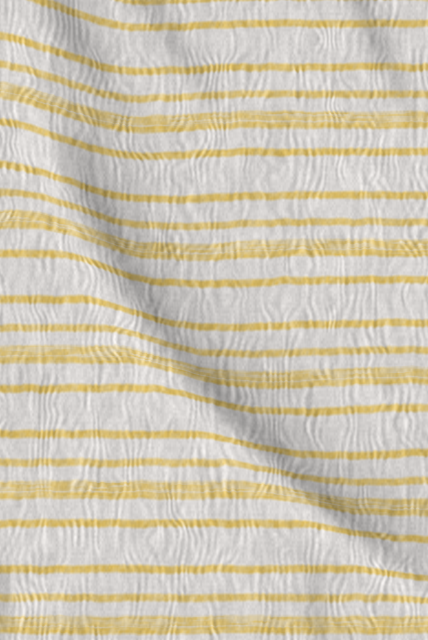
Give the GLSL for this texture, as a WebGL 2 fragment shader.

```glsl
#version 300 es
precision highp float;
// Crinkled white cotton with yellow stripes in groups of four (two thin, one
// double, one thin). A diagonal fold bends the stripes and casts a shadow;
// swaying upright waves and stretched value noise make the puckers and grain.
uniform vec2 u_resolution;
out vec4 fragColor;

const vec3 WHITE = vec3(0.836, 0.825, 0.817);
const vec3 YELLOW = vec3(0.835, 0.715, 0.375);
const vec3 SHADE_TINT = vec3(0.99, 1.0, 1.01);
const float PERIOD = 0.211;      // height of one stripe group
const float FIRST_STRIPE = 0.0456;
const float TAU = 6.28318;

float hash(vec2 p) {
  return fract(sin(dot(p, vec2(127.1, 311.7))) * 43758.5453);
}

float noise(vec2 p) {
  vec2 i = floor(p), f = fract(p);
  f = f * f * (3.0 - 2.0 * f);
  return mix(mix(hash(i), hash(i + vec2(1, 0)), f.x),
             mix(hash(i + vec2(0, 1)), hash(i + vec2(1, 1)), f.x), f.y);
}

float bell(float x, float width) {
  return exp(-x * x / (width * width));
}

// Horizontal distance from the curved fold, positive on its right
float foldDistance(vec2 p) {
  float v = p.y - 0.13;
  return p.x - (0.078 + 0.063 * v + 0.853 * v * v);
}

// How far the cloth sinks on the right of the fold
float foldDrop(float d, float v) {
  float w = mix(0.15, 0.07, smoothstep(0.05, 0.45, v));
  return (0.065 - 0.055 * v) * smoothstep(-w, w, d)
       + 0.007 * bell(d - 0.14, 0.11);
}

// One set of wavy upright ridges that come and go
float ridges(vec2 p, float count, float seed) {
  vec2 q = p + seed;
  float sway = 2.2 * noise(q * vec2(22.0, 19.0)) + 0.7 * noise(q * vec2(50.0, 46.0));
  float wave = sin(TAU * (p.x * count + sway));
  return wave * smoothstep(0.2, 0.85, noise(q * vec2(60.0, 24.0)));
}

// Puckers of two sizes with irregular hollows, about -1 to 1
float crinkle(vec2 p) {
  float hollows = noise(vec2(p.x * 130.0 + 3.0 * noise(p * 26.0), p.y * 30.0)) - 0.5;
  return 0.6 * ridges(p, 88.0, 3.0) + 0.4 * ridges(p, 61.0, 7.0) + 0.8 * hollows;
}

float band(float t, float center, float halfWidth, float soft) {
  return 1.0 - smoothstep(halfWidth - soft, halfWidth + soft, abs(t - center));
}

// Yellow coverage; s runs down the cloth
float stripes(float x, float s, float soft) {
  float t = fract((s - FIRST_STRIPE) / PERIOD + 0.1) - 0.1;
  float thin = band(t, 0.0, 0.028, soft) + band(t, 0.66, 0.028, soft)
             + 0.9 * band(t, 0.21, 0.027, soft);
  float streak = smoothstep(0.2, 0.75, noise(vec2(x * 32.0, s * 290.0)));
  float pale = band(t, 0.385, 0.04, soft) * mix(0.5, 0.85, streak);
  float strong = band(t, 0.45, 0.027, soft) * mix(0.8, 1.0, streak);
  return min(thin + max(pale, strong), 1.0);
}

// Soft slanted crease
float crease(vec2 p, float x0, float slope, float width) {
  return bell(p.x - x0 - slope * p.y, width);
}

// Broad light and shadow over the draped cloth
float drape(vec2 p, float d) {
  float middle = smoothstep(0.08, 0.35, p.y) * (1.0 - smoothstep(0.78, 0.92, p.y));
  float shadow = smoothstep(-0.025, 0.035, d) * exp(-max(d - 0.035, 0.0) / 0.065);
  float light = 1.0 - shadow * mix(0.08, 0.25, middle);
  light += 0.03 * bell(d + 0.045, 0.035);
  float top = 1.0 - smoothstep(0.06, 0.22, p.y);
  light -= top * (0.15 * crease(p, 0.085, 0.6, 0.028)
                + 0.12 * crease(p, 0.235, 0.6, 0.025)
                + 0.16 * crease(p, 0.565, 0.42, 0.024));
  float bottom = smoothstep(0.8, 0.95, p.y);
  light -= bottom * (0.12 * bell(p.x, 0.018) + 0.1 * crease(p, 0.41, 0.09, 0.018));
  return light + 0.03 * (noise(p * vec2(7.0, 5.0)) - 0.5);
}

void main() {
  // Units of canvas height, y measured down from the top
  vec2 p = vec2(gl_FragCoord.x, u_resolution.y - gl_FragCoord.y) / u_resolution.y;
  float d = foldDistance(p);
  float drop = foldDrop(d, p.y);
  float relief = crinkle(vec2(p.x, p.y - drop));
  float wobble = 0.003 * (noise(p * vec2(45.0, 18.0)) - 0.5) + 0.0013 * relief;
  float s = p.y - drop + wobble;

  // Dyed threads, paler on the raised puckers
  float soft = max(0.016, 0.75 / (u_resolution.y * PERIOD));
  float dye = stripes(p.x, s, soft);
  float fleck = noise(vec2(p.x * 190.0 + s * 60.0, s * 150.0));
  dye *= clamp(0.72 + 0.32 * fleck - 0.2 * relief, 0.0, 1.0);
  vec3 color = mix(WHITE, YELLOW, dye);

  // Light on the puckers, faint slubs and grain
  float slub = noise(vec2(p.x * 40.0, s * 260.0)) - 0.5;
  float grain = noise(p * vec2(350.0, 230.0)) - 0.5;
  float light = drape(p, d) + relief * mix(0.11, 0.135, dye);
  light += 0.02 * slub + 0.06 * grain;
  color *= light * mix(vec3(1.0), SHADE_TINT, clamp(1.0 - light, 0.0, 1.0));
  fragColor = vec4(clamp(color, 0.0, 1.0), 1.0);
}
```
